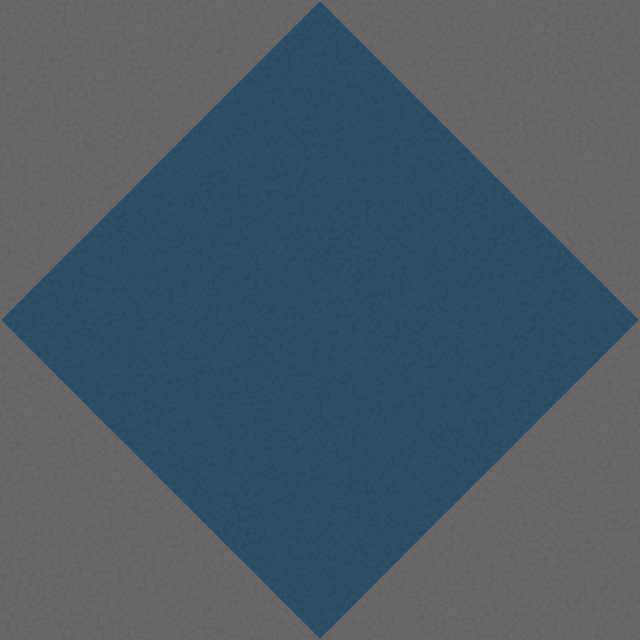
Give the GLSL for this background, as a Shadertoy shader.

```glsl
// Draws a blue diamond touching the canvas sides on grey, under a fine soft grain.

#define DIAMOND_COLOR vec3(0.170, 0.298, 0.396)
#define GROUND_COLOR vec3(0.400, 0.400, 0.400)
#define DIAMOND_RADIUS 0.498
#define EDGE_SOFTNESS 0.0016
#define GRAIN_CELLS 150.0
#define GRAIN_STRENGTH 0.035
#define GRAIN_MEAN 0.5

// Random point inside a unit cell
vec2 hash22(vec2 cell) {
    vec3 p = fract(cell.xyx * vec3(0.1031, 0.1030, 0.0973));
    p += dot(p, p.yzx + 33.33);
    return fract((p.xx + p.yz) * p.zy);
}

// Cellular noise: distance to the nearest scattered point
float cellular(vec2 p) {
    vec2 cell = floor(p);
    vec2 local = fract(p);
    float nearest = 8.0;
    for (int y = -1; y <= 1; y++) {
        for (int x = -1; x <= 1; x++) {
            vec2 offset = vec2(x, y);
            vec2 toPoint = offset + hash22(cell + offset + 7.0) - local;
            nearest = min(nearest, dot(toPoint, toPoint));
        }
    }
    return sqrt(nearest);
}

// Signed distance to a square standing on its corner
float diamondDistance(vec2 p, float radius) {
    return (abs(p.x) + abs(p.y) - radius) * inversesqrt(2.0);
}

void mainImage(out vec4 fragColor, in vec2 fragCoord) {
    vec2 uv = fragCoord / iResolution.xy;

    // Diamond over the flat ground
    float edge = diamondDistance(uv - 0.5, DIAMOND_RADIUS);
    float ground = smoothstep(-EDGE_SOFTNESS, EDGE_SOFTNESS, edge);
    vec3 color = mix(DIAMOND_COLOR, GROUND_COLOR, ground);

    // Grain centred on zero, so the mean colours stay put
    color += GRAIN_STRENGTH * (GRAIN_MEAN - cellular(uv * GRAIN_CELLS));

    fragColor = vec4(color, 1.0);
}
```
